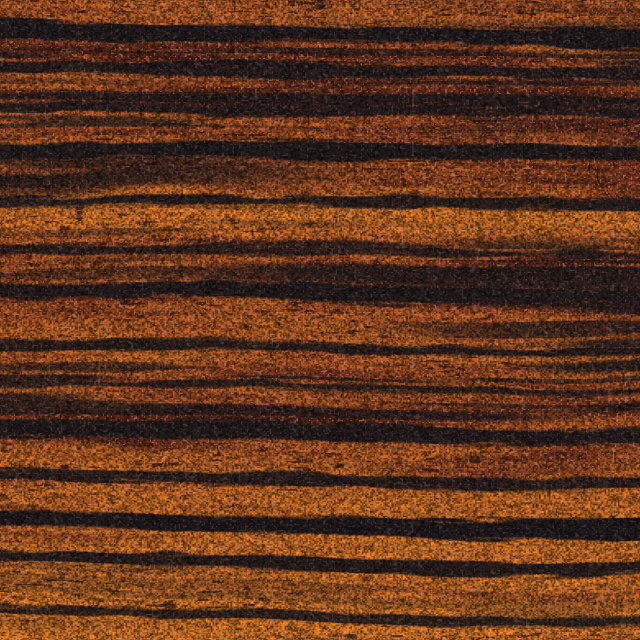
Write a three.js fragment shader that draws this texture.

```glsl
// Polished striped ebony veneer: long dark bands and fine streaks run across
// russet and honey wood. Stretched value noise makes the fibres, a loop lays
// the bands, and fine isotropic noise adds the sparkling grain.

varying vec2 vUv;

const vec3 EBONY  = vec3(0.105, 0.083, 0.092);
const vec3 UMBER  = vec3(0.270, 0.120, 0.090);
const vec3 RUSSET = vec3(0.470, 0.215, 0.105);
const vec3 HONEY  = vec3(0.660, 0.365, 0.110);
const vec3 COPPER = vec3(0.800, 0.510, 0.360);
const vec3 ASH    = vec3(0.420, 0.350, 0.340);
const int BAND_COUNT = 14;

float hash(vec2 p) {
  vec3 q = fract(p.xyx * 0.1031);
  q += dot(q, q.yzx + 33.33);
  return fract((q.x + q.y) * q.z);
}

float noise(vec2 p) {
  vec2 cell = floor(p);
  vec2 f = fract(p);
  f = f * f * (3.0 - 2.0 * f);
  float low = mix(hash(cell), hash(cell + vec2(1.0, 0.0)), f.x);
  float high = mix(hash(cell + vec2(0.0, 1.0)), hash(cell + vec2(1.0, 1.0)), f.x);
  return mix(low, high, f.y);
}

// Noise stretched along the grain, with its own offset per layer
float fibre(vec2 p, float along, float across, float seed) {
  return noise(p * vec2(along, across) + vec2(seed * 7.3, seed * 13.7));
}

// Gentle waviness of the growth lines
vec2 bendGrain(vec2 p) {
  float slow = fibre(p, 2.2, 3.0, 1.0) - 0.5;
  float quick = fibre(p, 6.0, 9.0, 2.0) - 0.5;
  return p + vec2(0.0, 0.024 * slow + 0.006 * quick + 0.008 * (p.x - 0.5));
}

// Coverage of the broad dark bands, with frayed edges
float darkBands(vec2 p, float fray) {
  float cover = 0.0;
  for (int i = 0; i < BAND_COUNT; i++) {
    float id = float(i);
    float jitter = 0.55 * (hash(vec2(id, 7.0)) - 0.5);
    float centre = (id + 0.5 + jitter) / float(BAND_COUNT);
    float size = fract(id * 0.36 + 0.25);
    float swell = 0.7 + 0.6 * noise(vec2(p.x * 2.0, id * 5.0));
    float halfWidth = mix(0.004, 0.015, size) * swell;
    float edge = abs(p.y - centre) + fray * 0.010;
    float band = 1.0 - smoothstep(halfWidth - 0.003, halfWidth + 0.004, edge);
    cover = max(cover, band * mix(0.86, 1.0, size));
  }
  return cover;
}

// Thin dark lines gathered into clusters
float darkStreaks(vec2 p, float honeyShare) {
  float cluster = smoothstep(0.35, 0.75, fibre(p, 1.0, 10.0, 3.0));
  float wide = smoothstep(0.56, 0.78, fibre(p, 1.6, 62.0, 4.0));
  float thin = smoothstep(0.58, 0.82, fibre(p, 3.0, 150.0, 5.0));
  return max(wide, 0.8 * thin) * cluster * (1.0 - 0.6 * honeyShare);
}

// Short dashes of open pores
float pores(vec2 p) {
  float dash = smoothstep(0.76, 0.90, fibre(p, 42.0, 250.0, 6.0));
  return dash * smoothstep(0.3, 0.7, fibre(p, 3.0, 16.0, 7.0));
}

// Honey tone grows toward the foot and in a seam above the middle
float honeyAmount(float y) {
  float foot = 1.0 - smoothstep(0.02, 0.48, y);
  float seam = 1.0 - smoothstep(0.015, 0.055, abs(y - 0.665));
  return max(foot, 0.8 * seam);
}

vec3 woodTone(vec2 p, float honeyShare) {
  float tone = 0.45 * fibre(p, 0.9, 16.0, 8.0)
             + 0.30 * fibre(p, 2.5, 48.0, 9.0)
             + 0.25 * fibre(p, 8.0, 140.0, 10.0);
  vec3 wood = mix(UMBER, RUSSET, smoothstep(0.20, 0.58, tone + 0.12 * honeyShare));
  float gilding = smoothstep(0.32, 0.78, tone + 0.26 * honeyShare);
  return mix(wood, HONEY, gilding * mix(0.50, 0.95, honeyShare));
}

// Fine sparkle: warm on the wood, grey and weaker on the dark bands
vec3 addGrain(vec3 colour, vec2 p, float darkness) {
  float fine = noise(p * vec2(390.0, 430.0)) - 0.5;
  float coarse = noise(p * vec2(170.0, 240.0) + 31.0) - 0.5;
  float fleck = smoothstep(0.66, 0.95, noise(p * vec2(310.0, 350.0) + 67.0));
  colour *= 1.0 + 0.95 * fine + 0.40 * coarse;
  vec3 sparkle = mix(COPPER, ASH, darkness);
  return mix(colour, sparkle, fleck * mix(0.60, 0.38, darkness));
}

void main() {
  vec2 p = bendGrain(vUv);
  float honeyShare = honeyAmount(p.y);
  float fray = fibre(p, 14.0, 190.0, 11.0) - 0.5;

  float bands = darkBands(p, fray);
  float streaks = darkStreaks(p, honeyShare);
  float darkness = max(bands, 0.88 * streaks);

  vec3 colour = woodTone(p, honeyShare);
  colour = mix(colour, UMBER * 0.75, 0.75 * pores(p));
  colour = mix(colour, EBONY, darkness);
  colour = addGrain(colour, vUv, darkness);
  gl_FragColor = vec4(clamp(colour, 0.0, 1.0), 1.0);
}
```
